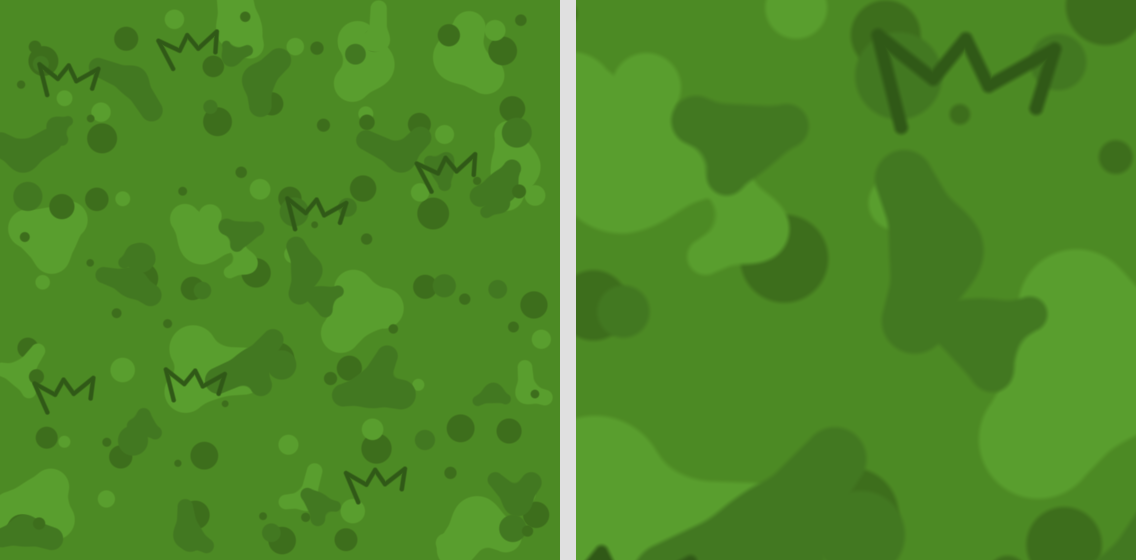
Left, the full canvas; right, a detail of the centre.
Reproduce this texture procedurally as a WebGL 1 fragment shader.

```glsl
precision highp float;
// Flat cartoon meadow: light patches, dark spots, branching leaf shapes and
// zigzag grass tufts on plain green. Every layer is a jittered cell grid that
// keeps a share of its cells and takes the nearest distance to their shapes.

uniform vec2 u_resolution;

#define EDGE_SOFTNESS 0.002
#define JITTER 0.66
#define PATCH_RADIUS 0.042
#define PATCH_REACH 0.066
#define LEAF_RADIUS 0.025
#define LEAF_REACH 0.075
#define STRIP_RADIUS 0.017
#define STRIP_REACH 0.060
#define JOINT_BLEND 0.014
#define TUFT_SIZE 0.95
#define TUFT_STROKE 0.0042
#define TUFT_TILT 0.2

const vec3 GRASS = vec3(0.30, 0.54, 0.14);
const vec3 LIGHT = vec3(0.35, 0.62, 0.18);
const vec3 LEAF = vec3(0.26, 0.47, 0.13);
const vec3 DARK = vec3(0.24, 0.43, 0.11);
const vec3 TUFT = vec3(0.19, 0.35, 0.09);

vec2 hash2(vec2 cell, float seed) {
  vec2 k = vec2(dot(cell, vec2(127.1, 311.7)), dot(cell, vec2(269.5, 183.3)));
  return fract(sin(k + seed * vec2(17.3, 41.9)) * 43758.5);
}

// Evenly spread choice of cells, limited to those lying on the canvas
bool isKept(vec2 cell, float count, float share, float seed) {
  vec2 limit = count * u_resolution / min(u_resolution.x, u_resolution.y);
  bool inside = all(greaterThanEqual(cell, vec2(0.0))) && all(lessThan(cell, limit));
  return inside && fract(dot(cell, vec2(0.755, 0.570)) + seed * 0.37) < share;
}

vec2 cellCentre(vec2 cell, float count, float seed) {
  return (cell + 0.5 + JITTER * (hash2(cell, seed) - 0.5)) / count;
}

float smoothMin(float a, float b, float k) {
  float h = max(k - abs(a - b), 0.0) / k;
  return min(a, b) - h * h * k * 0.25;
}

// Capsule from a to b whose radius runs from ra to rb
float taper(vec2 p, vec2 a, vec2 b, float ra, float rb) {
  vec2 ab = b - a;
  float h = clamp(dot(p - a, ab) / (dot(ab, ab) + 1e-6), 0.0, 1.0);
  return length(p - a - ab * h) - mix(ra, rb, h);
}

// Two or three rounded arms growing from one joint
float sprout(vec2 p, vec2 cell, float radius, float reach, float seed) {
  vec2 shape = hash2(cell, seed + 1.0);
  float root = radius * mix(0.8, 1.15, shape.x);
  float d = 1.0;
  for (int i = 0; i < 3; i++) {
    vec2 h = hash2(cell, seed + 2.0 + float(i));
    float angle = 6.283 * shape.y + 2.1 * float(i) + 0.9 * (h.x - 0.5);
    float len = reach * mix(0.5, 1.0, h.y);
    if (i == 2 && shape.x < 0.5) len = 0.0;
    vec2 tip = len * vec2(cos(angle), sin(angle));
    d = smoothMin(d, taper(p, vec2(0.0), tip, root, root * mix(0.65, 0.95, h.x)), JOINT_BLEND);
  }
  return d;
}

// Zigzag crown of grass blades
float tuft(vec2 p) {
  vec2 a = vec2(-0.055, 0.022), b = vec2(-0.018, -0.002), c = vec2(0.0, 0.025);
  vec2 e = vec2(0.017, -0.003), f = vec2(0.056, 0.024);
  float r = TUFT_STROKE;
  float d = taper(p, a, vec2(-0.035, -0.034), r, r);
  d = min(d, taper(p, a, b, r, r));
  d = min(d, taper(p, b, c, r, r));
  d = min(d, taper(p, c, e, r, r));
  d = min(d, taper(p, e, f, r, r));
  return min(d, taper(p, f, vec2(0.048, -0.014), r, r));
}

float dots(vec2 p, float count, float share, float rMin, float rMax, float seed) {
  float d = 1.0;
  for (int k = 0; k < 9; k++) {
    vec2 cell = floor(p * count) + vec2(mod(float(k), 3.0), floor(float(k) / 3.0)) - 1.0;
    if (!isKept(cell, count, share, seed)) continue;
    float radius = mix(rMin, rMax, hash2(cell, seed + 1.0).x);
    d = min(d, length(p - cellCentre(cell, count, seed)) - radius);
  }
  return d;
}

// Scattered sprouts; a radius of zero scatters tufts instead
float shapes(vec2 p, float count, float share, float radius, float reach, float seed) {
  float d = 1.0;
  for (int k = 0; k < 9; k++) {
    vec2 cell = floor(p * count) + vec2(mod(float(k), 3.0), floor(float(k) / 3.0)) - 1.0;
    if (!isKept(cell, count, share, seed)) continue;
    vec2 q = p - cellCentre(cell, count, seed);
    float t = TUFT_TILT * (2.0 * hash2(cell, seed + 1.0).x - 1.0);
    vec2 tilted = vec2(cos(t) * q.x + sin(t) * q.y, cos(t) * q.y - sin(t) * q.x);
    d = min(d, radius > 0.0 ? sprout(q, cell, radius, reach, seed)
                            : tuft(tilted / TUFT_SIZE) * TUFT_SIZE);
  }
  return d;
}

vec3 paint(vec3 base, vec3 ink, float d) {
  float s = max(EDGE_SOFTNESS, 0.75 / min(u_resolution.x, u_resolution.y));
  return mix(ink, base, smoothstep(-s, s, d));
}

void main() {
  vec2 p = gl_FragCoord.xy / min(u_resolution.x, u_resolution.y);
  vec3 color = paint(GRASS, LIGHT, shapes(p, 4.0, 0.58, PATCH_RADIUS, PATCH_REACH, 3.0));
  color = paint(color, DARK, dots(p, 7.0, 0.70, 0.018, 0.029, 11.0));
  color = paint(color, LIGHT, shapes(p, 5.0, 0.22, STRIP_RADIUS, STRIP_REACH, 23.0));
  color = paint(color, LIGHT, dots(p, 7.0, 0.55, 0.010, 0.022, 31.0));
  color = paint(color, LEAF, shapes(p, 5.0, 0.52, LEAF_RADIUS, LEAF_REACH, 47.0));
  color = paint(color, LEAF, shapes(p, 6.0, 0.32, 0.014, 0.034, 59.0));
  color = paint(color, LEAF, dots(p, 7.0, 0.35, 0.012, 0.027, 67.0));
  color = paint(color, DARK, dots(p, 8.0, 0.50, 0.006, 0.014, 73.0));
  color = paint(color, TUFT, shapes(p, 4.0, 0.45, 0.0, 0.0, 83.0));
  gl_FragColor = vec4(color, 1.0);
}
```
